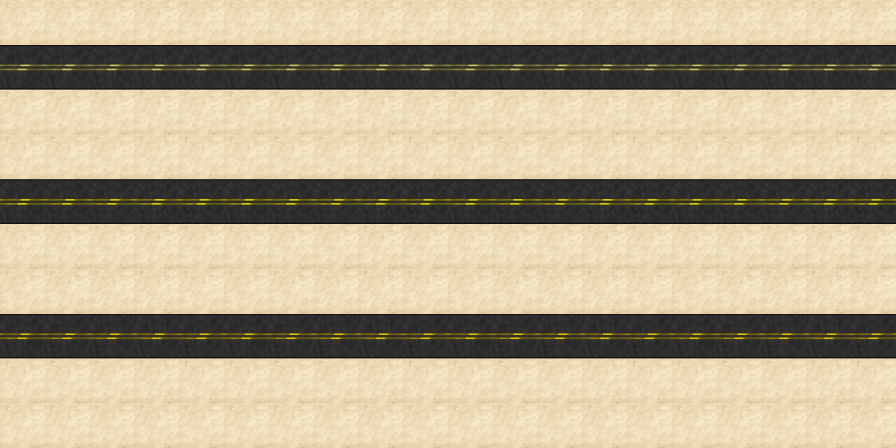
Give the GLSL for this pattern, as a Shadertoy shader.

```glsl
const vec2 TILES = vec2(20.0, 10.0);
const float ROW_PERIOD = 3.0;

float hash(vec2 p) {
    vec3 q = fract(vec3(p.xyx) * 0.1031);
    q += dot(q, q.yzx + 33.33);
    return fract((q.x + q.y) * q.z);
}

// Value noise that wraps at the tile edges
float tileNoise(vec2 uv, vec2 cells, float seed) {
    vec2 p = uv * cells;
    vec2 i = floor(p);
    vec2 f = fract(p);
    f = f * f * (3.0 - 2.0 * f);
    vec2 a = mod(i, cells);
    vec2 b = mod(i + 1.0, cells);
    float low = mix(hash(a + seed), hash(vec2(b.x, a.y) + seed), f.x);
    float high = mix(hash(vec2(a.x, b.y) + seed), hash(b + seed), f.x);
    return mix(low, high, f.y);
}

float tileFbm(vec2 uv, vec2 cells, float seed) {
    float sum = 0.0;
    float weight = 0.5;
    for (int octave = 0; octave < 3; octave++) {
        sum += weight * tileNoise(uv, cells, seed);
        cells *= 2.0;
        weight *= 0.5;
        seed += 17.0;
    }
    return sum / 0.875;
}

// Pixel coverage of a band around zero
float band(float dist, float halfWidth, float pixel) {
    return clamp((halfWidth - abs(dist)) / pixel + 0.5, 0.0, 1.0);
}

vec3 sandColor(vec2 uv) {
    // Slanted light on fine ripples
    vec2 cells = vec2(7.0, 8.0);
    float relief = tileFbm(uv, cells, 3.0) - tileFbm(uv + vec2(-0.035, 0.04), cells, 3.0);
    float patches = tileFbm(uv, vec2(3.0), 41.0) - 0.5;
    vec3 color = vec3(0.935, 0.865, 0.725) + relief * vec3(0.11, 0.13, 0.16);
    color += patches * vec3(0.05, 0.09, 0.13);

    // Faint tan seams and scattered rusty specks
    float seam = 0.6 * exp(-uv.x * 9.0) + exp(-uv.y * 10.0);
    color -= seam * (0.4 + patches) * vec3(0.06, 0.10, 0.13);
    float speck = smoothstep(0.76, 0.94, tileNoise(uv, vec2(13.0), 73.0));
    return color - speck * vec3(0.03, 0.05, 0.07);
}

vec3 asphaltColor(vec2 uv, float pixel) {
    float grain = tileNoise(uv, vec2(23.0, 15.0), 9.0) - 0.5;
    float streaks = tileFbm(uv, vec2(12.0, 5.0), 29.0) - 0.5;
    vec3 color = vec3(0.18, 0.173, 0.173) + 0.05 * grain + 0.05 * streaks;
    float edge = min(uv.y, 1.0 - uv.y);
    return mix(color, vec3(0.06), 0.85 * band(edge, 0.032, pixel));
}

// Worn stripe with one fresh dash per tile
vec3 addStripe(vec3 base, vec2 uv, float height, float dashCenter, vec3 paint, float pixel) {
    float fresh = 1.0 - smoothstep(0.07, 0.13, abs(uv.x - dashCenter));
    float wear = tileNoise(vec2(uv.x, height), vec2(9.0, 7.0), 57.0);
    float strength = mix(0.25 + 0.38 * wear, 0.95, fresh);
    float dist = uv.y - height;
    vec3 color = mix(base, vec3(0.20, 0.19, 0.08), 0.45 * band(dist, 0.045, pixel));
    return mix(color, paint, strength * band(dist, 0.019, pixel));
}

vec3 roadColor(vec2 uv, float row, float pixel) {
    // Paint is palest on the top road and warmest on the bottom one
    vec3 paint = mix(vec3(0.88, 0.76, 0.06), vec3(0.86, 0.83, 0.05), step(4.0, row));
    paint = mix(paint, vec3(0.82, 0.79, 0.42), step(7.0, row));
    vec3 color = asphaltColor(uv, pixel);
    color = addStripe(color, uv, 0.54, 0.56, paint, pixel);
    return addStripe(color, uv, 0.45, 0.49, paint, pixel);
}

void mainImage(out vec4 fragColor, in vec2 fragCoord) {
    vec2 grid = fragCoord / iResolution.xy * TILES;
    float pixel = TILES.y / iResolution.y;
    vec2 uv = fract(grid);
    float row = floor(grid.y);

    float roadOffset = mod(grid.y, ROW_PERIOD) - 2.5;
    float road = band(roadOffset, 0.5, pixel);
    vec3 color = mix(sandColor(uv), roadColor(uv, row, pixel), road);
    fragColor = vec4(clamp(color, 0.0, 1.0), 1.0);
}
```
